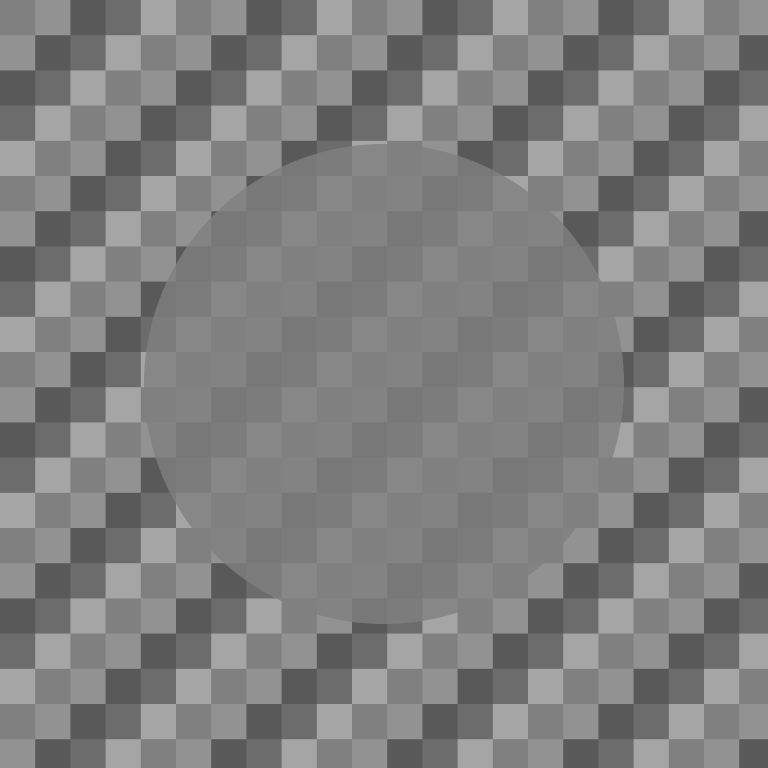
Write a WebGL 2 fragment shader that draws this pattern.

```glsl
#version 300 es
precision highp float;

uniform vec2 u_resolution;
out vec4 fragColor;

const float CELL_SIZE = 11.0 / 240.0;
const float DISC_RADIUS = 0.3125;
const float DISC_CONTRAST = 0.2;
const float MID_GRAY = 0.5;
const int TONE_COUNT = 5;
const float TONES[TONE_COUNT] = float[](0.502, 0.572, 0.35, 0.423, 0.648);

// Gray level of a diagonal, numbered by column plus row
float diagonalTone(float diagonal) {
    float count = float(TONE_COUNT);
    return TONES[int(mod(diagonal + 0.5, count))];
}

// Checker of diagonal tones, box filtered over one pixel
float checker(vec2 gridPos, float pixelWidth) {
    vec2 corner = floor(gridPos + 0.5);
    vec2 cover = clamp((gridPos - corner) / pixelWidth + 0.5, 0.0, 1.0);
    float diagonal = corner.x + corner.y;
    float before = diagonalTone(diagonal - 2.0);
    float between = diagonalTone(diagonal - 1.0);
    float after = diagonalTone(diagonal);
    return mix(mix(before, between, cover.x), mix(between, after, cover.x), cover.y);
}

void main() {
    float side = min(u_resolution.x, u_resolution.y);
    vec2 centered = (gl_FragCoord.xy - 0.5 * u_resolution) / side;
    float pixel = 1.0 / side;

    // Grid starts at the upper left corner, rows run downward
    vec2 gridPos = vec2(0.5 + centered.x, 0.5 - centered.y) / CELL_SIZE;
    float tone = checker(gridPos, pixel / CELL_SIZE);

    // Central disc of reduced contrast
    float discDistance = length(centered) - DISC_RADIUS;
    float inside = clamp(0.5 - discDistance / pixel, 0.0, 1.0);
    float contrast = mix(1.0, DISC_CONTRAST, inside);

    fragColor = vec4(vec3(MID_GRAY + (tone - MID_GRAY) * contrast), 1.0);
}
```
